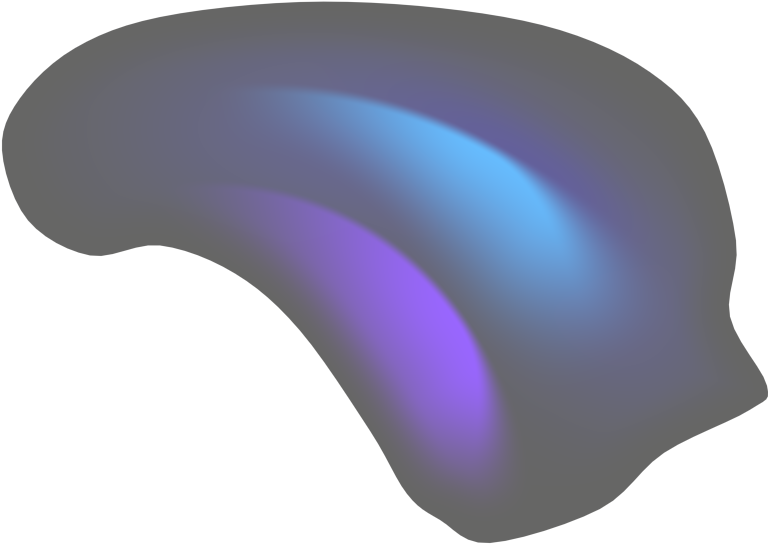
This background is drawn by a Shadertoy shader. Its source:

```glsl
// A smooth grey blob on white, lit by curved blue and violet bands of light.

const vec2 CANVAS = vec2(7.68, 5.43);
const vec3 PAPER  = vec3(1.0);
const vec3 GREY   = vec3(0.40, 0.40, 0.395);
const vec3 HAZE   = vec3(0.41, 0.41, 0.58);
const vec3 INDIGO = vec3(0.38, 0.36, 0.64);
const vec3 BLUE   = vec3(0.40, 0.74, 1.0);
const vec3 VIOLET = vec3(0.60, 0.40, 1.0);

// Control points of the closed outline
const int KNOTS = 24;
const int STEPS = 6;
const vec2 OUTLINE[KNOTS] = vec2[KNOTS](
    vec2(0.02, 3.93), vec2(0.20, 4.45), vec2(0.75, 4.95), vec2(1.60, 5.26),
    vec2(3.00, 5.41), vec2(4.40, 5.35), vec2(5.60, 5.13), vec2(6.50, 4.71),
    vec2(7.05, 4.11), vec2(7.36, 3.03), vec2(7.30, 2.27), vec2(7.67, 1.58),
    vec2(7.50, 1.34), vec2(6.64, 0.91), vec2(6.00, 0.35), vec2(4.90, 0.01),
    vec2(4.40, 0.24), vec2(4.07, 0.50), vec2(3.70, 1.13), vec2(3.00, 2.13),
    vec2(2.35, 2.70), vec2(1.60, 2.98), vec2(0.90, 2.88), vec2(0.28, 3.23));

// Catmull-Rom curve between b and c
vec2 spline(vec2 a, vec2 b, vec2 c, vec2 d, float t) {
    return b + 0.5 * t * (c - a + t * (2.0 * a - 5.0 * b + 4.0 * c - d
             + t * (3.0 * (b - c) + d - a)));
}

// Signed distance to the outline, negative inside
float blobDistance(vec2 p) {
    float nearest = 1e3;
    float side = 1.0;
    vec2 from = OUTLINE[0];
    for (int i = 0; i < KNOTS; i++) {
        vec2 a = OUTLINE[(i + KNOTS - 1) % KNOTS];
        vec2 b = OUTLINE[i];
        vec2 c = OUTLINE[(i + 1) % KNOTS];
        vec2 d = OUTLINE[(i + 2) % KNOTS];
        for (int j = 1; j <= STEPS; j++) {
            vec2 to = spline(a, b, c, d, float(j) / float(STEPS));
            vec2 edge = to - from;
            vec2 rel = p - from;
            vec2 gap = rel - edge * clamp(dot(rel, edge) / dot(edge, edge), 0.0, 1.0);
            nearest = min(nearest, dot(gap, gap));
            bool crosses = (from.y > p.y) != (to.y > p.y);
            if (crosses && rel.x < edge.x * rel.y / edge.y) side = -side;
            from = to;
        }
    }
    return side * sqrt(nearest);
}

// Radius and clockwise angle from up, in degrees
vec2 polar(vec2 p, vec2 centre) {
    vec2 v = p - centre;
    return vec2(length(v), degrees(atan(v.x, v.y)));
}

// Rises over the first pair of values, falls over the second
float window(float x, vec2 rise, vec2 fall) {
    return smoothstep(rise.x, rise.y, x) * (1.0 - smoothstep(fall.x, fall.y, x));
}

float bell(float x, float width) {
    return exp(-x * x / (width * width));
}

// Arc of light: crisp outer edge that softens along the arc, slow inner fade
float lightBand(vec2 arc, float radius, vec2 rise, vec2 fall, vec2 reach, vec2 softness) {
    float depth = radius - arc.x;
    float blur = mix(softness.x, softness.y, smoothstep(fall.x - 8.0, fall.y - 6.0, arc.y));
    float inner = mix(reach.x, reach.y, smoothstep(0.0, 45.0, arc.y));
    float across = window(depth, vec2(-0.4, 1.6) * blur, vec2(0.0, inner));
    return across * window(arc.y, rise, fall);
}

void mainImage(out vec4 fragColor, in vec2 fragCoord) {
    vec2 p = fragCoord / iResolution.xy * CANVAS;
    float pixel = CANVAS.y / iResolution.y;
    float blob = blobDistance(p);
    vec2 outer = polar(p, vec2(2.54, -0.40));
    vec2 inner = polar(p, vec2(2.055, 0.487));

    // Broad haze and a darker rim beyond the blue band
    float haze = bell(outer.x - 4.55, 1.05) * window(outer.y, vec2(-35.0, 15.0), vec2(45.0, 80.0));
    float rim = bell(outer.x - 5.03, 0.35) * window(outer.y, vec2(5.0, 32.0), vec2(36.0, 54.0));
    float edgeFade = smoothstep(0.0, 0.6, -blob);
    vec3 color = mix(GREY, HAZE, haze * edgeFade);
    color = mix(color, INDIGO, 0.65 * rim);

    // Two light bands
    float blue = lightBand(outer, 5.0, vec2(-6.0, 28.0), vec2(37.0, 60.0),
                           vec2(0.75, 1.8), vec2(0.07, 0.5));
    float violet = lightBand(inner, 3.14, vec2(-10.0, 55.0), vec2(64.0, 98.0),
                             vec2(1.5, 1.9), vec2(0.06, 0.35));
    color = mix(color, BLUE, blue);
    color = mix(color, VIOLET, violet * smoothstep(-0.05, 0.6, -blob));

    // Cut out on the paper
    color = mix(color, PAPER, smoothstep(-0.7, 0.7, blob / pixel));
    fragColor = vec4(color, 1.0);
}
```
